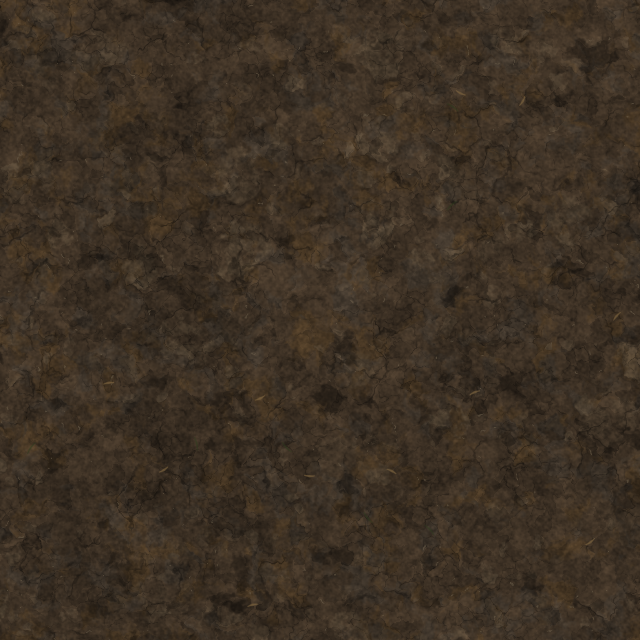
Give the GLSL for this texture, as a WebGL 2 fragment shader.

```glsl
#version 300 es
precision highp float;
// Dark forest soil: crumbly clods, half-buried stones, short cracks, ochre stains and straw bits.
uniform vec2 u_resolution;
out vec4 fragColor;

float hash(vec2 p) {
    return fract(sin(dot(p, vec2(127.1, 311.7))) * 43758.5453);
}

vec2 hash2(vec2 p) {
    return vec2(hash(p), hash(p + vec2(41.3, 17.9)));
}

mat2 rotation(float angle) {
    float c = cos(angle), s = sin(angle);
    return mat2(c, s, -s, c);
}

float noise(vec2 p) {
    vec2 cell = floor(p), f = fract(p);
    f = f * f * (3.0 - 2.0 * f);
    float low = mix(hash(cell), hash(cell + vec2(1, 0)), f.x);
    float high = mix(hash(cell + vec2(0, 1)), hash(cell + vec2(1, 1)), f.x);
    return mix(low, high, f.y);
}

float fbm(vec2 p, int octaves) {
    float sum = 0.0, weight = 0.5, total = 0.0;
    for (int i = 0; i < octaves; i++) {
        sum += weight * noise(p);
        total += weight;
        weight *= 0.62;
        p = rotation(0.7) * p * 2.03 + 19.7;
    }
    return sum / total;
}

// Cellular clods: x = distance to the border, y = random tone of the clod.
vec2 clods(vec2 p) {
    vec2 cell = floor(p);
    float nearest = 9.0, second = 9.0, tone = 0.0;
    for (int y = -1; y <= 1; y++)
    for (int x = -1; x <= 1; x++) {
        vec2 id = cell + vec2(x, y);
        float d = length(id + hash2(id) - p);
        if (d < nearest) {
            second = nearest;
            nearest = d;
            tone = hash(id + 7.7);
        } else second = min(second, d);
    }
    return vec2(second - nearest, tone);
}

// Scattered stones: x = coverage, y = random tone, z = shadow along the lower rim.
vec3 stones(vec2 p, float density, float softness) {
    vec2 cell = floor(p);
    vec3 result = vec3(0.0);
    for (int y = -1; y <= 1; y++)
    for (int x = -1; x <= 1; x++) {
        vec2 id = cell + vec2(x, y);
        if (hash(id + 3.1) > density) continue;
        vec2 offset = p - id - hash2(id);
        vec2 q = rotation(6.28 * hash(id + 5.3)) * offset * vec2(1.0, 1.35);
        float radius = mix(0.18, 0.46, hash(id + 9.2));
        float d = length(q) - radius;
        float cover = smoothstep(softness, -softness, d);
        float rim = smoothstep(0.10, 0.0, abs(d)) * smoothstep(0.1, -0.3, offset.y);
        if (cover > result.x) result.xy = vec2(cover, hash(id + 2.6));
        result.z = max(result.z, rim);
    }
    return result;
}

// Thin tapered bits of random direction, one per chosen cell.
float slivers(vec2 p, float density, float halfLength, float width, float blur) {
    vec2 id = floor(p);
    vec2 q = fract(p) - mix(vec2(0.3), vec2(0.7), hash2(id));
    q = rotation(6.28 * hash(id + 8.4)) * q;
    q.y += 1.5 * q.x * q.x;
    float taper = width * (1.0 - 0.6 * abs(q.x) / halfLength);
    float d = length(vec2(max(abs(q.x) - halfLength, 0.0), q.y)) - taper;
    return step(hash(id + 1.9), density) * smoothstep(blur, -blur, d);
}

void main() {
    vec2 p = gl_FragCoord.xy / u_resolution.y;
    float pixel = 1.0 / u_resolution.y;
    vec2 warp = vec2(fbm(p * 34.0, 4), fbm(p * 34.0 + 53.0, 4)) - 0.5;
    vec2 w = p + warp * 0.034;

    // Uneven ground and grain
    float broad = fbm(p * 4.0 + 3.0, 3);
    float crumbs = fbm(w * 38.0, 4);
    float grain = fbm(p * 170.0, 2);
    float dust = noise(p * 290.0 + 7.0);
    float light = 1.0 + 0.30 * (broad - 0.5) + 0.48 * (crumbs - 0.5);
    light += 0.40 * (grain - 0.5) + 0.15 * (dust - 0.5);

    // Clods in two sizes, with short broken cracks between them
    vec2 large = clods(w * 19.0), small = clods(w * 50.0 + 11.0);
    light += 0.10 * (large.y - 0.5) + 0.20 * (small.y - 0.5);
    float broken = smoothstep(0.52, 0.68, fbm(p * 21.0 + 31.0, 3));
    float crack = 0.8 * smoothstep(0.10, 0.0, large.x) * broken;
    crack += 0.6 * smoothstep(0.16, 0.0, small.x) * smoothstep(0.45, 0.7, fbm(p * 25.0, 3));

    // Earth colours
    vec3 colour = vec3(0.246, 0.197, 0.147);
    float ochre = smoothstep(0.52, 0.72, fbm(w * 28.0 + 71.0, 4));
    float slate = smoothstep(0.53, 0.72, fbm(w * 30.0 + 97.0, 4));
    colour = mix(colour, vec3(0.300, 0.222, 0.125), 0.50 * ochre);
    colour = mix(colour, vec3(0.240, 0.215, 0.186), 0.50 * slate);

    // Half-buried stones
    vec3 big = stones(w * 9.5, 0.36, 0.03), little = stones(w * 29.0 + 5.0, 0.40, 0.06);
    float exposed = smoothstep(0.34, 0.60, fbm(p * 55.0 + 13.0, 4));
    colour = mix(colour, vec3(0.322, 0.270, 0.205), big.x * exposed * (0.15 + 0.6 * big.y));
    colour = mix(colour, vec3(0.315, 0.264, 0.202), little.x * exposed * little.y * 0.8);
    light *= 1.0 - 0.13 * big.z * (1.0 - big.x) - 0.16 * little.z * (1.0 - little.x);

    // Cracks and small dark hollows
    float hollow = smoothstep(0.62, 0.76, fbm(w * vec2(24.0, 32.0) + 43.0, 4));
    colour *= light * (1.0 - 0.34 * min(crack, 1.0)) * (1.0 - 0.28 * hollow);

    // Pale grit, straw and rare green blades
    float grit = slivers(w * 46.0, 0.12, 0.05, 0.06, pixel * 40.0);
    float straw = slivers(p * 9.0 + 2.0, 0.20, 0.07, 0.016, pixel * 7.0);
    float blade = slivers(p * 8.0 + 23.0, 0.06, 0.08, 0.010, pixel * 8.0);
    colour = mix(colour, vec3(0.42, 0.37, 0.29), 0.60 * grit);
    colour = mix(colour, vec3(0.50, 0.40, 0.25), 0.65 * straw);
    colour = mix(colour, vec3(0.17, 0.23, 0.11), 0.60 * blade);
    fragColor = vec4(colour, 1.0);
}
```
